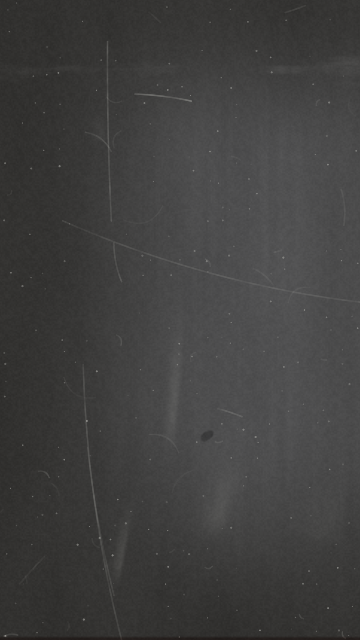
A Shadertoy shader for this texture:

```glsl
// A worn, wiped chalkboard: a soft pool of light on dark slate, vertical wipe
// streaks, chalk haze, fine grain, dust specks and thin curved scratches.
// Positions are in canvas heights, with the origin at the lower left.

const vec3  SLATE_DARK   = vec3(0.197, 0.194, 0.187);
const vec3  SLATE_LIGHT  = vec3(0.317, 0.317, 0.320);
const vec3  CHALK        = vec3(0.66, 0.66, 0.64);
const float STREAK_SCALE = 75.0;
const float STREAK_DEPTH = 0.016;
const float HAZE_DEPTH   = 0.034;
const float GRAIN_SCALE  = 430.0;
const float GRAIN_DEPTH  = 0.026;
const float SPECK_CELLS  = 48.0;
const float SPECK_CHANCE = 0.17;
const float SCRATCH_WIDTH = 0.0005;
const int   SCRATCH_COUNT = 36;

float hash(vec2 p) {
    return fract(sin(dot(p, vec2(12.9898, 78.233))) * 43758.5453);
}

float noise(vec2 p) {
    vec2 i = floor(p), f = fract(p);
    f = f * f * (3.0 - 2.0 * f);
    return mix(mix(hash(i), hash(i + vec2(1, 0)), f.x),
               mix(hash(i + vec2(0, 1)), hash(i + vec2(1, 1)), f.x), f.y);
}

float fbm(vec2 p) {
    float sum = 0.0, weight = 0.5;
    for (int i = 0; i < 4; i++) {
        sum += weight * noise(p);
        p = p * 2.03 + 17.1;
        weight *= 0.5;
    }
    return sum / 0.9375;
}

// Bowed hairline from a to b, broken up along its length.
float scratch(vec2 p, vec2 a, vec2 b, float bow, float pixel) {
    vec2 along = b - a;
    float len = length(along);
    vec2 dir = along / len, side = vec2(-dir.y, dir.x);
    float t = clamp(dot(p - a, dir) / len, 0.0, 1.0);
    vec2 nearest = a + along * t + side * bow * 4.0 * t * (1.0 - t);
    float line = 1.0 - smoothstep(SCRATCH_WIDTH, SCRATCH_WIDTH + pixel, length(p - nearest));
    return line * (0.35 + 0.65 * noise(vec2(t * len * 70.0, a.x * 91.0)));
}

// Soft smear of chalk: sharper on its right flank, fading toward its top.
float smear(vec2 p, vec2 foot, vec2 head, float width) {
    vec2 along = head - foot;
    float t = dot(p - foot, along) / dot(along, along);
    float off = (p.x - mix(foot.x, head.x, t)) / width;
    off *= off > 0.0 ? 1.9 : 0.9;
    float ends = smoothstep(-0.1, 0.2, t) * (1.0 - smoothstep(0.3, 1.1, t));
    return exp(-off * off) * ends * (0.5 + fbm(p * vec2(90.0, 25.0)));
}

// One possible dust speck in each cell of a grid.
float specks(vec2 p, float pixel) {
    vec2 cell = floor(p * SPECK_CELLS);
    vec2 spot = 0.15 + 0.7 * vec2(hash(cell + 3.1), hash(cell + 8.7));
    float d = length(fract(p * SPECK_CELLS) - spot) / SPECK_CELLS;
    float size = 0.0009 * hash(cell + 5.3);
    float present = step(hash(cell), SPECK_CHANCE);
    return present * (1.0 - smoothstep(size, size + pixel, d)) * (0.15 + 0.5 * hash(cell + 1.9));
}

void mainImage(out vec4 fragColor, in vec2 fragCoord) {
    vec2 uv = fragCoord / iResolution.xy;
    vec2 p = fragCoord / iResolution.y;
    float pixel = 1.0 / iResolution.y;
    float aspect = iResolution.x / iResolution.y;

    // Pool of light, right of the centre
    float across = smoothstep(0.0, 0.68, uv.x) * (1.0 - 0.22 * smoothstep(0.78, 1.0, uv.x));
    float upward = smoothstep(-0.03, 0.36, uv.y) * (1.0 - 0.9 * smoothstep(0.74, 1.0, uv.y));
    float light = across * upward;
    vec3 color = mix(SLATE_DARK, SLATE_LIGHT, light);

    // Wipe streaks and cloudy haze
    float streak = noise(vec2(p.x * STREAK_SCALE, p.y * 3.0)) * 0.6
                 + noise(vec2(p.x * STREAK_SCALE * 3.1, p.y * 9.0)) * 0.4 - 0.5;
    color += streak * STREAK_DEPTH * (0.4 + light);
    color += (fbm(p * vec2(11.0, 5.0) + 4.0) - 0.5) * HAZE_DEPTH;
    float topBand = exp(-pow((uv.y - 0.9) / 0.025, 2.0));
    color += 0.05 * topBand * smoothstep(0.5, 0.85, fbm(p * vec2(9.0, 55.0)));

    // Smears and one damp spot
    float chalk = smear(p, vec2(0.268, 0.31), vec2(0.286, 0.52), 0.010) * 0.13;
    chalk += smear(p, vec2(0.335, 0.16), vec2(0.370, 0.29), 0.022) * 0.11;
    chalk += smear(p, vec2(0.182, 0.09), vec2(0.208, 0.23), 0.010) * 0.13;
    chalk += smear(p, vec2(0.510, 0.15), vec2(0.520, 0.25), 0.035) * 0.06;
    chalk += smear(p, vec2(0.160, 0.78), vec2(0.150, 0.83), 0.012) * 0.07;
    vec2 spot = p - vec2(0.324, 0.319);
    spot = vec2(spot.x * 0.87 + spot.y * 0.5, spot.y * 0.87 - spot.x * 0.5) / vec2(0.013, 0.008);
    color *= 1.0 - 0.24 * (1.0 - smoothstep(0.7, 1.2, length(spot) + 0.3 * noise(p * 200.0)));

    // Long scratches
    chalk += scratch(p, vec2(0.168, 0.935), vec2(0.174, 0.655), -0.002, pixel) * 0.34;
    chalk += scratch(p, vec2(0.178, 0.620), vec2(0.190, 0.560), -0.003, pixel) * 0.26;
    chalk += scratch(p, vec2(0.130, 0.430), vec2(0.190, 0.000), -0.012, pixel) * 0.24;
    chalk += scratch(p, vec2(0.137, 0.300), vec2(0.178, 0.070), -0.004, pixel) * 0.20;
    chalk += scratch(p, vec2(0.098, 0.655), vec2(aspect, 0.528), -0.018, pixel) * 0.22;
    chalk += scratch(p, vec2(0.211, 0.853), vec2(0.299, 0.842), 0.002, pixel) * 0.50;

    // Scattered short scratches
    for (int i = 0; i < SCRATCH_COUNT; i++) {
        vec2 seed = vec2(float(i), 2.7);
        vec2 start = vec2(hash(seed) * aspect, hash(seed + 1.3));
        float angle = 6.2832 * hash(seed + 2.9);
        float len = mix(0.008, 0.065, pow(hash(seed + 4.1), 2.0));
        vec2 end = start + len * vec2(cos(angle), sin(angle));
        float bow = (hash(seed + 6.7) - 0.5) * len * 0.5;
        chalk += scratch(p, start, end, bow, pixel) * mix(0.06, 0.26, hash(seed + 7.9));
    }
    chalk += specks(p, pixel);
    color = mix(color, CHALK, clamp(chalk, 0.0, 0.8));

    // Fine grain and the dark lower edge
    float grain = noise(p * GRAIN_SCALE) + 0.5 * noise(p * GRAIN_SCALE * 0.45) - 0.75;
    color += grain * GRAIN_DEPTH;
    color *= mix(vec3(0.72, 0.62, 0.60), vec3(1.0), smoothstep(0.002, 0.007, p.y));
    fragColor = vec4(color, 1.0);
}
```
